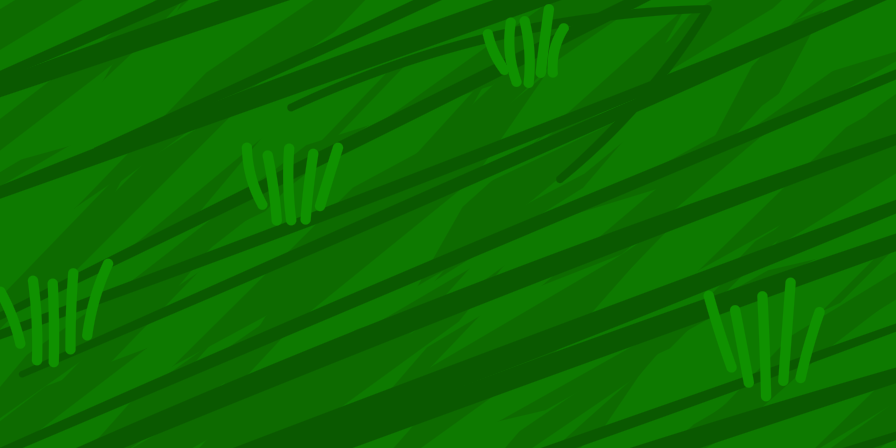
Write a WebGL 2 fragment shader that draws this texture.

```glsl
#version 300 es
precision highp float;
// Stylised grass: slanted flat patches in two greens, crossed by long
// dark brush strokes, with a few bright tufts of round-ended blades.
// Everything is a distance shape painted in order; one unit = canvas height.

uniform vec2 u_resolution;
out vec4 outColor;

const vec3 LIGHT_GREEN = vec3(0.05, 0.48, 0.00);
const vec3 MID_GREEN   = vec3(0.05, 0.42, 0.00);
const vec3 DARK_GREEN  = vec3(0.04, 0.35, 0.00);
const vec3 TUFT_GREEN  = vec3(0.06, 0.57, 0.00);

const int   PATCH_COUNT    = 80;
const float MID_SHARE      = 0.68;   // chance that a patch is mid green
const int   STROKE_COUNT   = 16;
const float STROKE_SPACING = 0.125;
const int   TUFT_COUNT     = 4;
const int   BLADE_COUNT    = 5;
const float BLADE_RADIUS   = 0.0115;

float hash(float n, float seed) {
    vec2 h = fract(vec2(n, seed) * vec2(0.1031, 0.3719) + 0.137);
    h += dot(h, h.yx + 33.33);
    return fract((h.x + h.y) * h.x * 17.31);
}

float range(float n, float seed, float lo, float hi) {
    return mix(lo, hi, hash(n, seed));
}

float cover(float dist) {
    return clamp(0.5 - dist * u_resolution.y / 1.2, 0.0, 1.0);
}

// Round-ended stroke from a to b, bowed sideways and thinned toward its ends.
float stroke(vec2 p, vec2 a, vec2 b, float bow, float radius, float taper) {
    vec2 d = b - a;
    float t = clamp(dot(p - a, d) / dot(d, d), 0.0, 1.0);
    float arch = 4.0 * t * (1.0 - t);
    vec2 side = normalize(vec2(-d.y, d.x));
    vec2 centre = a + d * t + side * bow * arch;
    return length(p - centre) - radius * (1.0 - taper * (1.0 - arch));
}

// Sharp parallelogram: long sides along the angle, ends cut by the skew.
float sliver(vec2 p, float angle, vec2 halfSize, float skew) {
    vec2 dir = vec2(cos(angle), sin(angle));
    float u = dot(p, dir);
    float v = dot(p, vec2(-dir.y, dir.x));
    float ends = (abs(u - skew * v) - halfSize.x) / sqrt(1.0 + skew * skew);
    return max(abs(v) - halfSize.y, ends);
}

vec3 paintPatches(vec3 color, vec2 p) {
    for (int i = 0; i < PATCH_COUNT; i++) {
        float n = float(i);
        vec2 spot = fract(vec2(0.31, 0.62) + n * vec2(0.7549, 0.5698));
        vec2 centre = spot * vec2(2.2, 1.2) - 0.1;
        float thin = hash(n, 1.0);
        vec2 halfSize = vec2(range(n, 2.0, 0.14, 0.36), mix(0.008, 0.05, thin));
        float skew = range(n, 3.0, 2.5, 5.0) * (hash(n, 4.0) < 0.5 ? -1.0 : 1.0);
        float d = sliver(p - centre, range(n, 5.0, 0.5, 0.85), halfSize, skew);
        vec3 tone = hash(n, 6.0) < MID_SHARE ? MID_GREEN : LIGHT_GREEN;
        color = mix(color, tone, cover(d));
    }
    return color;
}

float darkStrokes(vec2 p) {
    // One looping stroke that arches over and doubles back.
    float d = stroke(p, vec2(0.65, 0.76), vec2(1.58, 0.98), 0.05, 0.011, 0.2);
    d = min(d, stroke(p, vec2(1.58, 0.98), vec2(1.25, 0.60), 0.02, 0.011, 0.2));
    // Long sweeps, evenly stacked with varied slopes so that they cross.
    for (int i = 0; i < STROKE_COUNT; i++) {
        float n = float(i);
        float height = -0.45 + STROKE_SPACING * (n + range(n, 11.0, -0.3, 0.3));
        vec2 dir = normalize(vec2(1.0, range(n, 12.0, 0.30, 0.56)));
        vec2 centre = vec2(1.0, height) + dir * range(n, 13.0, -0.3, 0.3);
        vec2 reach = dir * range(n, 14.0, 1.0, 1.45);
        d = min(d, stroke(p, centre - reach, centre + reach,
                          range(n, 15.0, -0.025, 0.025),
                          range(n, 16.0, 0.013, 0.028), 0.5));
    }
    return d;
}

float tufts(vec2 p) {
    float d = 1e3;
    for (int i = 0; i < TUFT_COUNT; i++) {
        float n = float(i);
        vec2 root = vec2(0.12 + 0.53 * n, fract(0.20 + 0.31 * n));
        float size = mix(1.1, 0.65, root.y);
        for (int j = 0; j < BLADE_COUNT; j++) {
            float id = n * 7.0 + float(j);
            float side = float(j) - 0.5 * float(BLADE_COUNT - 1);
            vec2 base = root + size * vec2(side * 0.037,
                        0.010 * side * side + range(id, 21.0, -0.015, 0.015));
            vec2 rise = size * vec2(side * 0.018 + range(id, 22.0, -0.015, 0.015),
                        range(id, 23.0, 0.17, 0.23) - 0.016 * side * side);
            d = min(d, stroke(p, base, base + rise,
                              range(id, 24.0, -0.010, 0.010), BLADE_RADIUS, 0.0));
        }
    }
    return d;
}

void main() {
    vec2 p = gl_FragCoord.xy / u_resolution.y;
    vec3 color = paintPatches(LIGHT_GREEN, p);
    color = mix(color, DARK_GREEN, cover(darkStrokes(p)));
    color = mix(color, TUFT_GREEN, cover(tufts(p)));
    outColor = vec4(color, 1.0);
}
```
